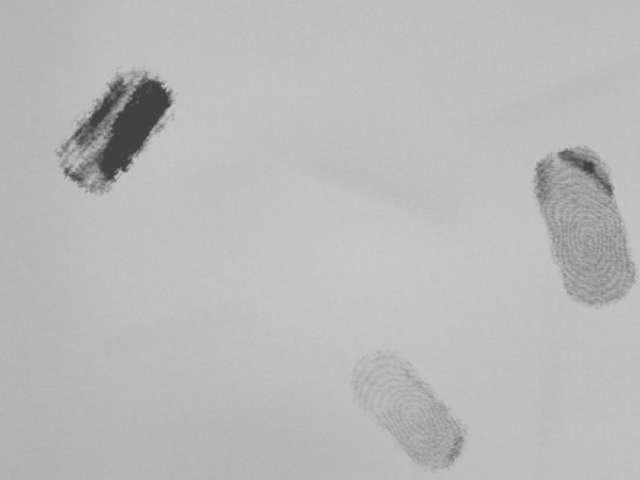
This texture is drawn by a Shadertoy shader. Its source:

```glsl
// Three inked finger marks pressed on pale, softly creased woven cloth.
// Each mark is a ragged rounded box of ink density with darker strokes,
// mottled by thread grain; the cloth is broad shading, soft folds and weave.

const float TAU = 6.2831853;
const float INK_GRAY = 0.26;

float hash(vec2 p) {
    return fract(sin(dot(p, vec2(127.1, 311.7))) * 43758.5453);
}

float noise(vec2 p) {
    vec2 i = floor(p), f = fract(p);
    f = f * f * (3.0 - 2.0 * f);
    return mix(mix(hash(i), hash(i + vec2(1, 0)), f.x),
               mix(hash(i + vec2(0, 1)), hash(i + vec2(1, 1)), f.x), f.y);
}

float fbm(vec2 p) {
    float sum = 0.0, amp = 0.5;
    for (int i = 0; i < 4; i++) {
        sum += amp * noise(p);
        p = p * 2.03 + 17.3;
        amp *= 0.5;
    }
    return sum;
}

// x runs across the axis, y runs along it
vec2 toLocal(vec2 p, vec2 center, vec2 axis) {
    vec2 d = p - center;
    axis = normalize(axis);
    return vec2(dot(d, vec2(axis.y, -axis.x)), dot(d, axis));
}

float softInside(float dist, float blur) {
    return 1.0 - smoothstep(-blur, blur, dist);
}

// Rounded box whose outline is frayed by noise
float pad(vec2 q, vec2 halfSize, float radius, float fray, float blur) {
    vec2 d = abs(q) - halfSize + radius;
    float dist = length(max(d, 0.0)) + min(max(d.x, d.y), 0.0) - radius;
    float rough = noise(q * 45.0) + noise(q * vec2(210.0, 130.0)) - 1.0;
    return softInside(dist + fray * rough, blur);
}

float stroke(vec2 p, vec2 a, vec2 b, float radius, float blur) {
    vec2 ab = b - a;
    float t = clamp(dot(p - a, ab) / dot(ab, ab), 0.0, 1.0);
    float rough = 0.006 * (noise(p * 160.0) - 0.5);
    return softInside(length(p - a - ab * t) - radius + rough, blur);
}

float glow(vec2 p, vec2 center, vec2 size) {
    vec2 d = (p - center) / size;
    return exp(-dot(d, d));
}

// Shadow that starts at the line a-b and fades out to its left
float fold(vec2 p, vec2 a, vec2 b, float width) {
    vec2 q = toLocal(p, a, b - a);
    float t = q.y / length(b - a);
    float ends = smoothstep(-0.2, 0.4, t) * (1.0 - smoothstep(0.75, 1.15, t));
    return ends * smoothstep(-0.025, 0.025, -q.x) * exp(-max(-q.x, 0.0) / width);
}

float ridges(vec2 q, float count) {
    float bend = 0.03 * noise(q * 16.0);
    return sin(TAU * count * (length(q * vec2(1.0, 0.65) + vec2(0.0, 0.03)) + bend));
}

float clothTone(vec2 p) {
    float tone = 0.758 + 0.025 * (fbm(p * vec2(2.5, 4.0)) - 0.5);
    tone -= 0.035 * (1.0 - smoothstep(0.0, 0.35, p.x));
    tone -= 0.045 * glow(p, vec2(0.45, 0.0), vec2(0.45, 0.25));
    tone += 0.015 * glow(p, vec2(0.75, 0.42), vec2(0.3, 0.18));
    tone -= 0.018 * smoothstep(0.75, 1.1, p.y);
    vec2 w = p + 0.03 * (vec2(noise(p * 6.0), noise(p * 6.0 + 31.0)) - 0.5);
    tone -= 0.036 * fold(w, vec2(0.556, 0.688), vec2(0.938, 0.524), 0.08);
    tone -= 0.026 * fold(w, vec2(1.40, 0.895), vec2(0.96, 0.755), 0.07);
    tone -= 0.018 * fold(w, vec2(0.54, 0.378), vec2(0.20, 0.306), 0.08);
    tone -= 0.014 * fold(w, vec2(0.57, 0.69), vec2(0.37, 0.63), 0.07);
    tone -= 0.022 * fold(w, vec2(1.14, 0.43), vec2(1.115, -0.05), 0.03);
    tone -= 0.012 * fold(w, vec2(0.06, 0.20), vec2(0.01, 0.37), 0.03);
    float thread = noise(p * vec2(120.0, 300.0)) + noise(p * vec2(310.0, 200.0)) - 1.0;
    return tone + 0.014 * thread;
}

// Heavy smear: two dense bands with a dry, streaky gap
float smearInk(vec2 p) {
    vec2 q = toLocal(p, vec2(0.243, 0.729), vec2(0.64, 0.77));
    float streak = noise(vec2(q.x * 120.0, q.y * 18.0)) + 0.6 * (noise(p * 150.0) - 0.5);
    float ink = 0.32 + 0.55 * (streak - 0.5);
    ink += 0.85 * stroke(p, vec2(0.318, 0.798), vec2(0.275, 0.735), 0.036, 0.010);
    ink += 0.85 * stroke(p, vec2(0.275, 0.735), vec2(0.240, 0.657), 0.032, 0.014);
    ink += 0.65 * stroke(p, vec2(0.250, 0.815), vec2(0.172, 0.712), 0.013, 0.012);
    ink += 0.50 * stroke(p, vec2(0.138, 0.642), vec2(0.165, 0.626), 0.006, 0.008);
    return clamp(ink, 0.0, 1.0) * pad(q, vec2(0.068, 0.138), 0.052, 0.016, 0.010);
}

// Even mark with a dark rim on top and a notch beside it
float rimmedInk(vec2 p) {
    vec2 q = toLocal(p, vec2(1.219, 0.526), vec2(-0.285, 0.958));
    float ink = 0.27 + 0.05 * ridges(q, 95.0) + 0.20 * (fbm(q * 25.0) - 0.47);
    ink += 0.48 * stroke(p, vec2(1.176, 0.677), vec2(1.226, 0.653), 0.012, 0.009);
    ink += 0.48 * stroke(p, vec2(1.226, 0.653), vec2(1.273, 0.602), 0.008, 0.009);
    ink += 0.27 * stroke(p, vec2(1.128, 0.652), vec2(1.132, 0.590), 0.012, 0.014);
    ink -= 0.24 * stroke(p, vec2(1.156, 0.692), vec2(1.162, 0.660), 0.006, 0.010);
    return max(ink, 0.0) * pad(q, vec2(0.077, 0.167), 0.064, 0.008, 0.007);
}

// Faint mark, clearest along its right edge and lower tip
float faintInk(vec2 p) {
    vec2 q = toLocal(p, vec2(0.852, 0.144), vec2(-0.67, 0.74));
    float ink = 0.10 + 0.035 * ridges(q, 95.0) + 0.07 * smoothstep(0.09, -0.10, q.y);
    ink += 0.16 * (fbm(q * 22.0) - 0.47);
    ink += 0.15 * stroke(p, vec2(0.847, 0.222), vec2(0.955, 0.123), 0.003, 0.008);
    ink += 0.12 * stroke(p, vec2(0.745, 0.242), vec2(0.765, 0.262), 0.004, 0.008);
    ink += 0.26 * stroke(p, vec2(0.958, 0.085), vec2(0.938, 0.040), 0.006, 0.012);
    return max(ink, 0.0) * pad(q, vec2(0.063, 0.142), 0.058, 0.012, 0.010);
}

void mainImage(out vec4 fragColor, in vec2 fragCoord) {
    vec2 p = fragCoord / iResolution.y;
    float ink = max(smearInk(p), max(rimmedInk(p), faintInk(p)));

    // Raised threads take more ink wherever the coat is thin
    float grain = mix(noise(p * vec2(170.0, 250.0)), noise(p * 330.0 + 9.0), 0.4);
    ink = clamp(ink * (1.0 + 1.7 * (grain - 0.5) * (1.0 - ink)), 0.0, 1.0);

    fragColor = vec4(vec3(mix(clothTone(p), INK_GRAY, ink)), 1.0);
}
```
